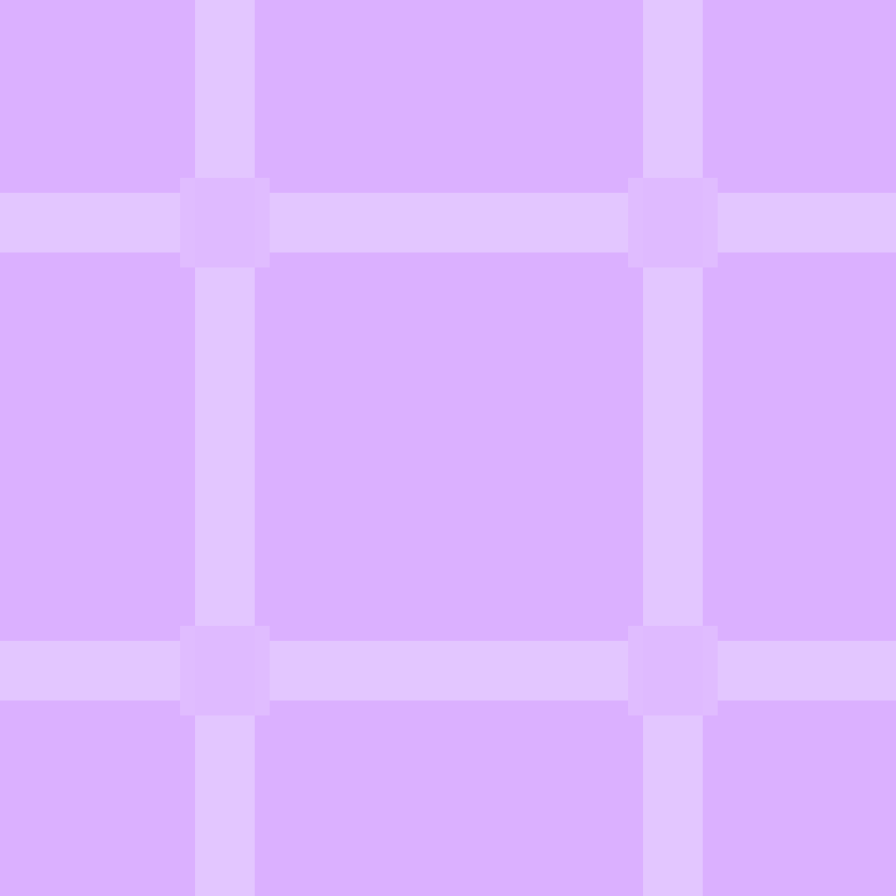
This pattern is drawn by a three.js fragment shader. Its source:

```glsl
varying vec2 vUv;

const float REPEATS = 2.0;                      // cells across and up
const vec2 CROSSING = vec2(0.251, 0.2515);      // centre of the first crossing
const float BAND_HALF = 0.0333;                 // half width of a band
const float KNOT_HALF = 0.05;                   // half side of a crossing square
const vec3 GROUND = vec3(0.860, 0.690, 1.0);
const vec3 BAND = vec3(0.892, 0.775, 1.0);
const vec3 KNOT_RIM = vec3(0.880, 0.736, 1.0);
const vec3 KNOT_CORE = vec3(0.876, 0.728, 1.0);

// Coverage of a shape from its signed distance, smoothed over one pixel
float coverage(float dist, float pixel) {
  return clamp(0.5 - dist / pixel, 0.0, 1.0);
}

void main() {
  // Distance to the nearest crossing along each axis, in canvas units
  vec2 cell = fract((vUv - CROSSING) * REPEATS + 0.5) - 0.5;
  vec2 offset = abs(cell) / REPEATS;
  vec2 pixel = max(fwidth(vUv), vec2(1e-5));

  float upright = coverage(offset.x - BAND_HALF, pixel.x);
  float level = coverage(offset.y - BAND_HALF, pixel.y);
  float knot = coverage(offset.x - KNOT_HALF, pixel.x)
             * coverage(offset.y - KNOT_HALF, pixel.y);

  // Crossed bands, then the squares on top
  vec3 color = mix(GROUND, BAND, max(upright, level));
  color = mix(color, mix(KNOT_RIM, KNOT_CORE, upright), knot);

  gl_FragColor = vec4(color, 1.0);
}
```
